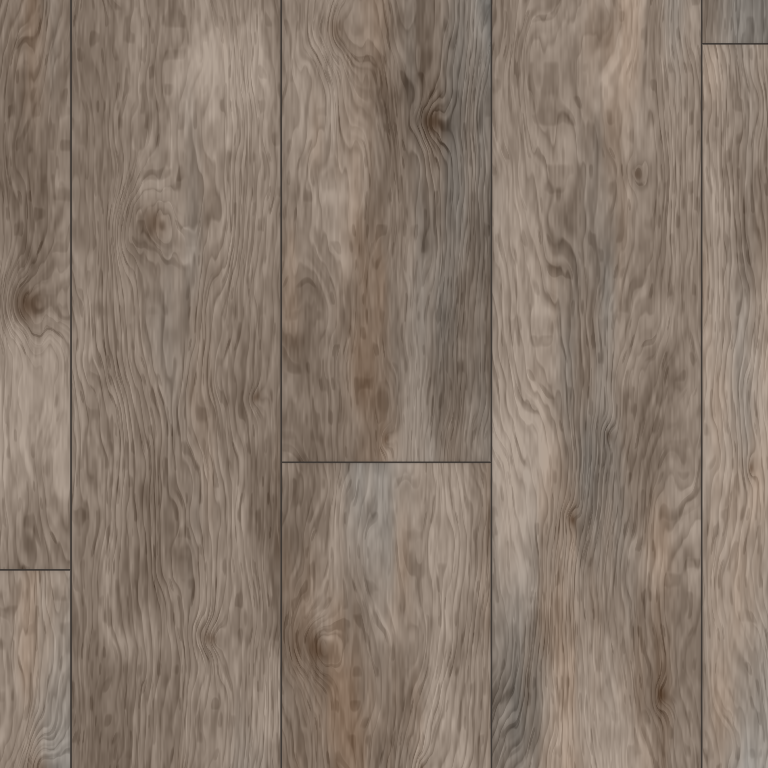
A Shadertoy shader for this texture:

```glsl
// Weathered oak floor: long vertical planks in five staggered columns.
// Each plank bends a growth-ring field around hashed knots, then layers
// rings, pores, dark stains and faint blue-grey or tan tints over taupe.

float hash(vec2 p) {
    vec3 h = fract(p.xyx * 0.1031);
    h += dot(h, h.yzx + 33.33);
    return fract((h.x + h.y) * h.z);
}

float noise(vec2 p) {
    vec2 i = floor(p), f = fract(p);
    f = f * f * f * (f * (f * 6.0 - 15.0) + 10.0);
    return mix(mix(hash(i), hash(i + vec2(1, 0)), f.x),
               mix(hash(i + vec2(0, 1)), hash(i + vec2(1, 1)), f.x), f.y);
}

float fbm(vec2 p) {
    float sum = 0.0, amp = 0.53;
    for (int i = 0; i < 4; i++) {
        sum += amp * noise(p);
        p = p * 2.03 + vec2(17.3, 9.1);
        amp *= 0.5;
    }
    return sum;
}

// q: position in the plank, id: plank index
vec3 plankColor(vec2 q, vec2 id) {
    vec2 seed = 20.0 + 60.0 * vec2(hash(id + 17.0), hash(id + 43.0));
    vec2 wobble = vec2(fbm(q * vec2(22, 9) + seed), fbm(q * vec2(22, 9) + seed + 31.0)) - 0.5;

    // Growth field: contours form long grain and cathedral arches
    float field = q.x + 0.17 * fbm(q * vec2(6.0, 1.9) + seed)
                + 0.008 * noise(q * vec2(25, 9) + seed);

    // Knots swell the field into rings and darken their cores
    float core = 0.0, halo = 0.0;
    for (int i = 0; i < 5; i++) {
        vec2 k = id * 7.0 + vec2(float(i) * 3.0 + 51.0, 11.0);
        vec2 center = vec2(0.04 + 0.2 * hash(k), (float(i) + hash(k + 5.0)) * 0.27);
        float size = mix(0.005, 0.018, pow(hash(k + 9.0), 1.5));
        vec2 d = (q - center + 0.025 * wobble) / vec2(1.0, 1.45);
        float r2 = dot(d, d) / (size * size);
        field += 3.0 * size * exp(-r2 / 5.0);
        core += exp(-r2 * 1.4) * mix(0.5, 1.0, hash(k + 13.0));
        halo += exp(-r2 / 9.0);
    }

    // Rings darken slowly and end on a crisp edge; fade when too dense
    float phase = field * 92.0 + 0.5 * noise(q * vec2(150, 30) + seed);
    float s = fract(phase);
    float ring = s * s * (1.0 - smoothstep(0.82, 1.0, s)) - 0.25;
    ring *= 1.0 - smoothstep(0.4, 0.9, fwidth(phase));
    ring *= 0.3 + 1.2 * noise(q * vec2(13, 4) + seed + 7.0);

    // Fibres follow the field, sparse pores cut short dark dashes
    float fibre = noise(vec2(field * 310.0, q.y * 30.0) + seed) - 0.5;
    float pore = noise(q * vec2(400, 60) + seed) - 0.5;
    float dash = smoothstep(0.68, 0.9, noise(vec2(field * 240.0, q.y * 45.0) + seed + 3.0));
    float streak = fbm(vec2(field * 38.0, q.y * 3.5) + seed) - 0.5;
    float stain = fbm(q * vec2(10.0, 3.6) + seed + wobble) - 0.5;

    float tone = 0.19 + 0.45 * (hash(id + 71.0) - 0.5) + 3.1 * stain + 1.1 * streak
               - 0.95 * ring + 0.62 * fibre + 0.55 * pore - 0.55 * dash
               - 0.45 * halo - 1.3 * core;
    tone = clamp(tone, -2.3, 1.45);
    vec3 color = vec3(0.53, 0.472, 0.422) + tone * vec3(0.108, 0.107, 0.105);

    // Faint mineral bands, warm patches and brown knots
    float cool = smoothstep(0.5, 0.9, fbm(q * vec2(9.0, 1.1) + seed + 23.0));
    float warm = smoothstep(0.5, 0.9, fbm(q * vec2(14.0, 2.4) + seed + 37.0));
    color += cool * vec3(-0.065, -0.015, 0.02);
    color += warm * (1.0 - cool) * vec3(0.025, -0.003, -0.024);
    return color + min(core, 1.0) * vec3(0.015, 0.0, -0.01);
}

void mainImage(out vec4 fragColor, in vec2 fragCoord) {
    vec2 uv = fragCoord / iResolution.xy;
    float pixel = 1.0 / iResolution.y;

    // Columns, each with its own end-joint height
    const float width = 0.2737, len = 1.35;
    float joints[5] = float[5](0.258, -0.2, 0.398, -0.15, 0.943);
    float x = uv.x - 0.0925 + width;
    float column = floor(x / width);
    float y = uv.y - joints[clamp(int(column), 0, 4)];
    vec2 id = vec2(column, floor(y / len));
    vec2 q = vec2(x, y) - id * vec2(width, len);

    vec3 color = plankColor(q, id);

    // Soft bevel and thin dark seam around the plank
    vec2 edge = min(q, vec2(width, len) - q);
    float d = min(edge.x, edge.y);
    color *= 1.0 - 0.1 * exp(-d * 300.0);
    float seam = 1.0 - smoothstep(0.001 - 0.5 * pixel, 0.001 + 0.6 * pixel, d);
    color = mix(color, vec3(0.225, 0.205, 0.19), 0.9 * seam);

    fragColor = vec4(color, 1.0);
}
```
